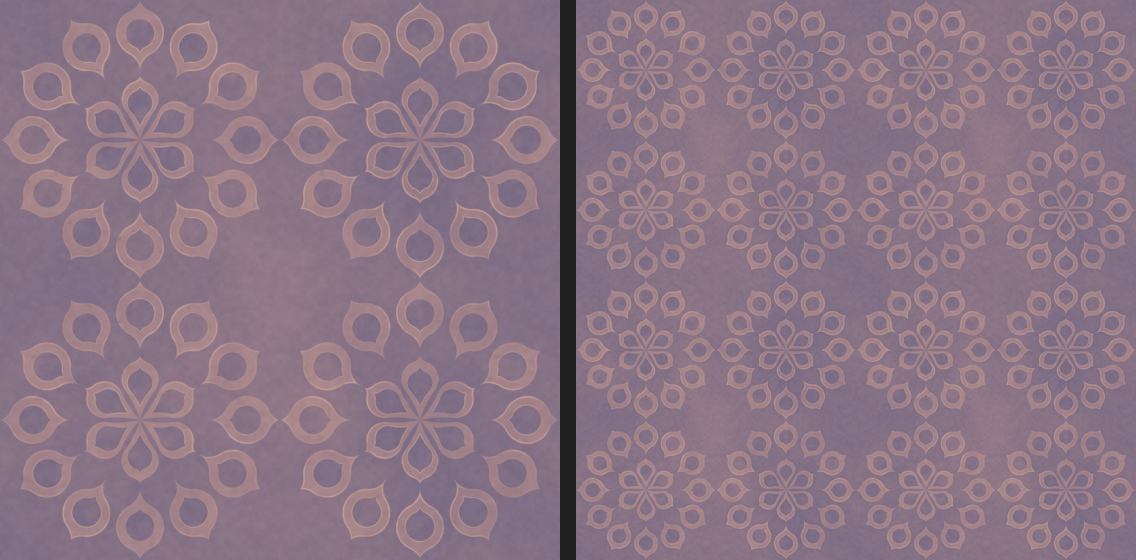
Left, the tile; right, the same tile 2 across and 2 down.
A three.js fragment shader for this pattern:

```glsl
// Worn plaster with a two by two grid of rosettes: six drop petals inside twelve onion petals.
// Petals are exact arc distances folded around each centre; wrapping noise adds the patina,
// so every edge of the canvas continues on the opposite one.
varying vec2 vUv;

const float TAU = 6.2831853;
const float REPEATS = 2.0;
const vec3 DUSK = vec3(0.495, 0.43, 0.52);
const vec3 MAUVE = vec3(0.575, 0.472, 0.53);
const vec3 CLAY = vec3(0.605, 0.487, 0.53);
const vec3 ROSE = vec3(0.675, 0.54, 0.545);
const vec3 CHALK = vec3(0.79, 0.64, 0.59);

float hash(vec2 p) {
  vec3 q = fract(vec3(p.xyx) * 0.1031);
  q += dot(q, q.yzx + 33.33);
  return fract((q.x + q.y) * q.z);
}

// Value noise over the unit square that wraps after a whole number of cells
float noise(vec2 uv, float cells, float seed) {
  vec2 p = uv * cells;
  vec2 i = floor(p);
  vec2 f = fract(p);
  f = f * f * (3.0 - 2.0 * f);
  vec2 a = mod(i, cells) + seed;
  vec2 b = mod(i + 1.0, cells) + seed;
  return mix(mix(hash(a), hash(vec2(b.x, a.y)), f.x),
             mix(hash(vec2(a.x, b.y)), hash(b), f.x), f.y);
}

float fbm(vec2 uv, float cells, float seed) {
  float sum = 0.0;
  float weight = 0.5;
  for (int i = 0; i < 5; i++) {
    sum += weight * noise(uv, cells, seed);
    cells *= 2.0;
    seed += 17.0;
    weight *= 0.55;
  }
  return sum / 1.055;
}

// Turns the plane so that the nearest of n petals lies along +x
vec2 foldAround(vec2 p, float n, float turn) {
  float sector = TAU / n;
  float a = atan(p.y, p.x) - turn;
  a = mod(a + 0.5 * sector, sector) - 0.5 * sector;
  return length(p) * vec2(cos(a), sin(a));
}

// Disc drawn out to a point at x = reach by hollow arcs; slope is the sine of the tip's half angle
float pointedDisc(vec2 p, float radius, float reach, float slope) {
  p.y = abs(p.y);
  float q = (reach * reach - radius * radius) / (2.0 * (radius - reach * slope));
  vec2 tip = vec2(reach, 0.0);
  vec2 c = tip + q * vec2(slope, sqrt(1.0 - slope * slope));
  if (c.x * p.y >= c.y * p.x) return length(p) - radius;
  vec2 d = p - c;
  vec2 t = tip - c;
  return d.x * t.y - d.y * t.x < 0.0 ? length(p - tip) : q - length(d);
}

// Pointed at both ends: reach.x towards the rosette centre, reach.y away from it
float petal(vec2 p, float radius, vec2 reach, vec2 slope) {
  return p.x < 0.0 ? pointedDisc(vec2(-p.x, p.y), radius, reach.x, slope.x)
                   : pointedDisc(p, radius, reach.y, slope.y);
}

float fill(float d) {
  return 1.0 - smoothstep(-0.003, 0.003, d);
}

float line(float d, float width) {
  return 1.0 - smoothstep(0.0, width, abs(d));
}

void main() {
  vec2 cell = fract(vUv * REPEATS) - 0.5;

  // Patina shared by the whole canvas
  float cloud = fbm(vUv, 4.0, 3.0);
  float stain = fbm(vUv, 12.0, 41.0);
  float grain = fbm(vUv, 96.0, 7.0) - 0.5;
  float glow = 0.5 - 0.25 * (cos(TAU * vUv.x) + cos(TAU * (vUv.y + 0.03)));

  // Two rings of petals and their openings
  vec2 inner = foldAround(cell, 6.0, TAU / 12.0);
  vec2 outer = foldAround(cell, 12.0, 0.0);
  float drop = petal(inner - vec2(0.146, 0.0), 0.066, vec2(0.146, 0.081), vec2(0.3, 0.5));
  float onion = petal(outer - vec2(0.383, 0.0), 0.086, vec2(0.133, 0.112), vec2(0.12, 0.45));
  float dropHole = petal(inner - vec2(0.132, 0.0), 0.044, vec2(0.08, 0.055), vec2(0.4, 0.5));
  float onionHole = petal(outer - vec2(0.381, 0.0), 0.051, vec2(0.064, 0.052), vec2(0.55, 0.3));
  float shape = min(drop, onion);
  float hole = min(dropHole, onionHole);
  float opening = fill(hole);
  float band = fill(shape) * (1.0 - opening);

  // Ground, with a faint shade between the rings and darker openings
  float warmth = 0.18 + 0.5 * glow + 1.5 * (cloud - 0.5) + 0.7 * (stain - 0.5);
  float between = 1.0 - smoothstep(0.22, 0.31, length(cell));
  warmth -= 0.12 * between + 0.1 * exp(-30.0 * max(shape, 0.0));
  warmth -= opening * (0.28 - 0.4 * smoothstep(0.5, 0.65, stain));
  vec3 color = mix(DUSK, MAUVE, clamp(warmth, -0.1, 1.0));

  // Petal bands, rubbed unevenly
  float rub = clamp(0.45 + 0.25 * glow + 1.3 * (cloud - 0.5) + 1.2 * (stain - 0.5), 0.0, 1.0);
  color = mix(color, mix(CLAY, ROSE, rub), band * 0.93);

  // Chalky rims that fade in and out
  float chip = smoothstep(0.38, 0.68, fbm(vUv, 14.0, 73.0));
  float rim = line(shape + 0.003, 0.006) * smoothstep(0.08, 0.2, length(cell));
  rim = max(rim, 0.7 * line(hole - 0.002, 0.005));
  color = mix(color, CHALK, rim * band * (0.1 + 0.6 * chip));

  // Pits and fine grain
  float pits = smoothstep(0.8, 0.98, noise(vUv, 80.0, 29.0)) * smoothstep(0.45, 0.62, stain);
  color = mix(color, DUSK, 0.35 * pits);
  gl_FragColor = vec4(color + 0.05 * grain, 1.0);
}
```
